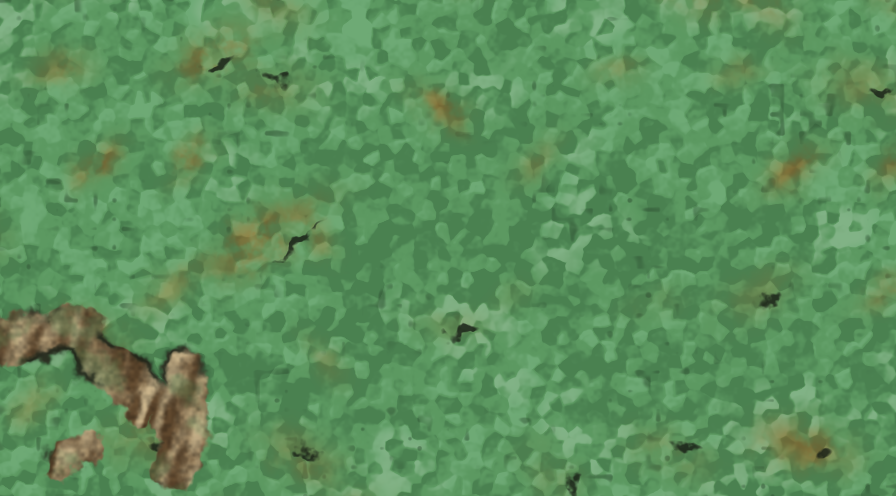
Reproduce this texture procedurally as a Shadertoy shader.

```glsl
#define GREEN vec3(0.36, 0.60, 0.38)
#define SHADE vec3(0.29, 0.505, 0.315)
#define LIGHT vec3(0.43, 0.665, 0.46)
#define PALE vec3(0.57, 0.73, 0.58)
#define STAIN vec3(0.54, 0.47, 0.25)
#define RUST vec3(0.52, 0.36, 0.15)
#define PIT vec3(0.10, 0.13, 0.09)
#define WOOD_DARK vec3(0.36, 0.27, 0.17)
#define WOOD_LIGHT vec3(0.74, 0.66, 0.51)
#define GRANULES 42.0
#define STAIN_CELL 0.24
#define STAIN_DENSITY 0.72

vec2 hash2(vec2 p) {
    vec3 q = fract(p.xyx * vec3(0.1031, 0.1030, 0.0973));
    q += dot(q, q.yzx + 33.33);
    return fract((q.xx + q.yz) * q.zy);
}

float noise(vec2 p) {
    vec2 i = floor(p), f = fract(p);
    f = f * f * (3.0 - 2.0 * f);
    return mix(mix(hash2(i).x, hash2(i + vec2(1, 0)).x, f.x),
               mix(hash2(i + vec2(0, 1)).x, hash2(i + 1.0).x, f.x), f.y);
}

float fbm(vec2 p) {
    float sum = 0.0, amp = 0.533;
    for (int i = 0; i < 4; i++) {
        sum += amp * noise(p);
        p = mat2(1.6, 1.2, -1.2, 1.6) * p + 7.3;
        amp *= 0.5;
    }
    return sum;
}

// Soft cellular tone: each granule has its own brightness
float granules(vec2 p) {
    vec2 cell = floor(p);
    float sum = 0.0, total = 0.0001;
    for (int y = -1; y <= 1; y++)
    for (int x = -1; x <= 1; x++) {
        vec2 c = cell + vec2(x, y);
        vec2 d = c + hash2(c) - p;
        float w = exp(-9.0 * dot(d, d));
        sum += w * hash2(c + 57.0).y;
        total += w;
    }
    return sum / total;
}

float height(vec2 p) {
    return 0.6 * granules(p * GRANULES) + 0.4 * fbm(p * 18.0);
}

vec2 turn(vec2 p, float a) {
    return vec2(cos(a) * p.x + sin(a) * p.y, cos(a) * p.y - sin(a) * p.x);
}

float blob(vec2 p, float angle, vec2 radii) {
    return length(turn(p, angle) / radii);
}

// x: soft brown stain, y: rusty core, z: dark pit
vec3 blemishes(vec2 p, vec2 wobble) {
    vec3 sum = vec3(0.0);
    vec2 cell = floor(p / STAIN_CELL);
    for (int y = -1; y <= 1; y++)
    for (int x = -1; x <= 1; x++) {
        vec2 c = cell + vec2(x, y);
        vec2 r = hash2(c + 11.0), s = hash2(c + 83.0);
        if (s.x > STAIN_DENSITY) continue;
        vec2 centre = (c + 0.15 + 0.7 * r) * STAIN_CELL;
        float clean = smoothstep(0.25, 0.75, length((centre - vec2(1.05, 0.28)) * vec2(1.0, 1.3)));
        float angle = 1.8 * r.y - 0.9;
        float d = blob(p + wobble - centre, angle, vec2(0.085, 0.046) * mix(0.6, 1.1, s.y));
        float body = exp(-1.1 * d * d) * mix(0.25, 1.0, clean);
        sum.x = max(sum.x, body * mix(0.55, 1.0, r.x));
        sum.y = max(sum.y, body * body * smoothstep(0.3, 0.9, r.x));
        vec2 edge = centre + 0.05 * (s.yx - 0.3);
        float hole = blob(p + 2.2 * wobble - edge, angle, vec2(0.03, 0.012));
        sum.z = max(sum.z, (1.0 - smoothstep(0.55, 1.15, hole)) * step(0.5, s.y));
    }
    // Broad orange streak with a cracked lower edge
    vec2 q = p + wobble - vec2(0.53, 0.52);
    float streak = exp(-1.2 * pow(blob(q, 0.5, vec2(0.12, 0.05)), 2.0));
    sum.xy = max(sum.xy, streak * vec2(1.0, 0.9));
    float crack = blob(p + 1.8 * wobble - vec2(0.60, 0.50), 0.75, vec2(0.075, 0.007));
    sum.z = max(sum.z, 1.0 - smoothstep(0.6, 1.3, crack));
    return sum;
}

float capsule(vec2 p, vec2 a, vec2 b, float r) {
    vec2 d = b - a;
    return length(p - a - d * clamp(dot(p - a, d) / dot(d, d), 0.0, 1.0)) - r;
}

// Signed distance to the bare wood in the lower left
float bareWood(vec2 p) {
    float d = capsule(p, vec2(0.0, 0.32), vec2(0.17, 0.33), 0.048);
    d = min(d, capsule(p, vec2(0.19, 0.29), vec2(0.29, 0.19), 0.05));
    d = min(d, capsule(p, vec2(0.36, 0.25), vec2(0.36, 0.06), 0.046));
    return min(d, capsule(p, vec2(0.12, 0.07), vec2(0.18, 0.10), 0.03));
}

void mainImage(out vec4 fragColor, in vec2 fragCoord) {
    vec2 p = fragCoord / iResolution.y;
    vec2 wobble = 0.035 * (vec2(fbm(p * 22.0), fbm(p * 22.0 + 41.0)) - 0.5);
    vec2 w = p + 0.4 * wobble;

    // Powdery green crust lit from the upper left
    float h = height(w);
    float relief = h - height(w + vec2(-0.005, 0.007));
    float broad = fbm(p * 4.0 + 3.0);
    float fine = noise(p * 120.0) - 0.5;
    float tone = h + 0.4 * relief + 0.45 * (broad - 0.5) + 0.12 * fine;
    vec3 col = mix(SHADE, GREEN, smoothstep(0.25, 0.53, tone));
    col = mix(col, LIGHT, smoothstep(0.54, 0.85, tone));

    // Pale clumps and small dark pores
    float clump = smoothstep(0.5, 0.7, fbm(p * 6.0 + 19.0)) * smoothstep(0.48, 0.72, h + 0.3 * relief);
    col = mix(col, PALE, 0.55 * clump);
    float pore = smoothstep(0.8, 0.96, noise(p * 52.0 + 5.0)) * smoothstep(0.4, 0.65, fbm(p * 9.0));
    col = mix(col, SHADE * 0.6, 0.5 * pore);

    // Stains showing through the crust, with pits
    vec3 marks = blemishes(p, wobble);
    float worn = smoothstep(0.25, 0.65, fbm(p * 26.0 + 9.0));
    float shading = 0.75 + 0.5 * h;
    col = mix(col, STAIN * shading, 0.72 * marks.x * mix(0.4, 1.0, worn));
    col = mix(col, RUST * shading, 0.6 * marks.y * worn);
    col = mix(col, PIT, 0.85 * marks.z * smoothstep(0.3, 0.55, fbm(p * 30.0 + 2.0)));

    // Fibrous wood under a ragged, shadowed rim
    float d = bareWood(p + 1.8 * wobble);
    float fibre = noise(vec2(p.x * 50.0 - p.y * 14.0, p.y * 7.0) + wobble * 30.0);
    float flake = 0.6 * fibre + 0.4 * fbm(p * 24.0 + 13.0);
    vec3 wood = mix(WOOD_DARK, WOOD_LIGHT, smoothstep(0.25, 0.8, flake)) * (0.93 + 0.3 * fine);
    wood = mix(wood, GREEN, 0.3 * smoothstep(0.5, 0.7, fbm(p * 13.0 + 27.0)));
    col = mix(col, wood, 1.0 - smoothstep(-0.005, 0.005, d));
    float rim = exp(-pow((d + 0.003) / 0.009, 2.0)) * smoothstep(0.48, 0.66, fbm(p * 11.0 + 61.0));
    col = mix(col, PIT, 0.85 * rim);

    fragColor = vec4(clamp(col, 0.0, 1.0), 1.0);
}
```
